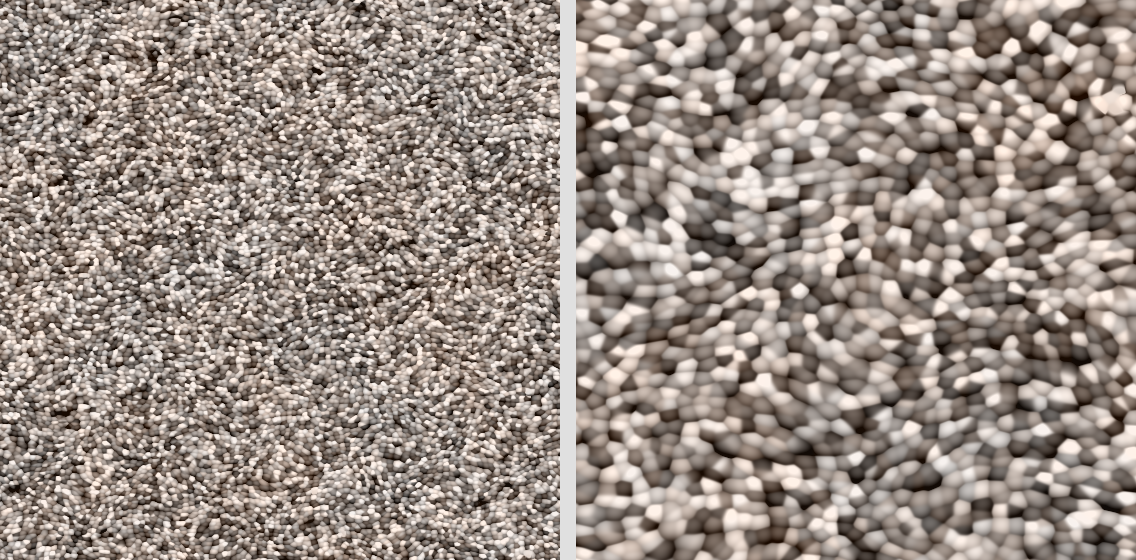
Left, the full canvas; right, a detail of the centre.
Reproduce this texture procedurally as a WebGL 1 fragment shader.

```glsl
precision highp float;
// Coarse sandy aggregate: tightly packed, slightly flattened pale and dark grains.
// Soft cellular noise gives each grain its tone, its shadowed rim and a lit upper side;
// layered sines mottle the field, and sparse blobs add hollows and pale pebbles.

uniform vec2 u_resolution;

vec3 hash3(vec2 p) {
  vec3 q = fract(p.xyx * vec3(0.1031, 0.1030, 0.0973));
  q += dot(q, q.yzx + 33.33);
  return fract((q.xxy + q.yzz) * q.zyx);
}

// Blended grain data: x tone, y tint, z height of the point above the grain centre,
// w softened squared distance to the nearest grain.
vec4 grains(vec2 p) {
  vec2 cell = floor(p);
  vec3 sum = vec3(0.0);
  float total = 0.0;
  for (int j = -1; j <= 1; j++) {
    for (int i = -1; i <= 1; i++) {
      vec2 id = cell + vec2(float(i), float(j));
      vec3 shape = hash3(id + 17.0);
      vec3 look = hash3(id + 291.0);
      vec2 offset = p - id - 0.06 - 0.88 * shape.xy;
      float weight = exp(-10.0 * (dot(offset, offset) - 0.1 * shape.z));
      sum += weight * vec3(look.xy, offset.y);
      total += weight;
    }
  }
  return vec4(sum / total, -log(total) / 10.0);
}

// Rare soft spots: a small share of the coarse cells holds one.
float sparseSpots(vec2 p, float chance, float radius) {
  vec2 id = floor(p);
  vec3 h = hash3(id + 53.0);
  float d = length(p - id - 0.35 - 0.3 * h.xy);
  return step(h.z, chance) * (1.0 - smoothstep(0.6 * radius, radius, d));
}

float mottle(vec2 p) {
  float sum = sin(p.x * 9.0 + 2.0 * sin(p.y * 7.0));
  sum += sin(p.y * 17.0 - p.x * 6.0 + 2.0 * sin(p.x * 13.0 + 1.0));
  sum += sin(p.x * 31.0 + p.y * 23.0 + 2.0 * sin(p.y * 29.0 - p.x * 11.0));
  return sum / 3.0;
}

void main() {
  vec2 uv = gl_FragCoord.xy / min(u_resolution.x, u_resolution.y);

  // A gentle warp keeps the grains from lining up in rows.
  vec2 bent = uv + 0.004 * sin(uv.yx * vec2(43.0, 37.0) + 2.0 * sin(uv * 19.0));
  vec4 grain = grains(bent * vec2(108.0, 138.0));

  // Grain tone, shadowed gaps and light from above.
  float tone = 0.62 + 0.76 * (grain.x - 0.5) - 0.5 * grain.w + 0.2 * grain.z;
  tone += 0.03 * mottle(uv);

  // Dark hollows and pale pebbles, with edges roughened by the grains.
  vec2 ragged = uv + 0.008 * (grain.xy - 0.5);
  tone -= 0.3 * sparseSpots(ragged * vec2(24.0, 36.0), 0.04, 0.4);
  float pebble = sparseSpots(ragged * vec2(42.0, 52.0) + 9.0, 0.006, 0.42);
  tone = mix(tone, 0.9, 0.85 * pebble);

  // Warm grey, drifting slightly cooler or warmer by grain and by area.
  float warmth = 0.04 + 0.03 * (grain.y - 0.5) + 0.015 * mottle(uv.yx + 3.0);
  vec3 color = clamp(tone, 0.04, 0.95) + warmth * vec3(1.2, 0.0, -0.8);
  gl_FragColor = vec4(clamp(color, 0.0, 1.0), 1.0);
}
```
